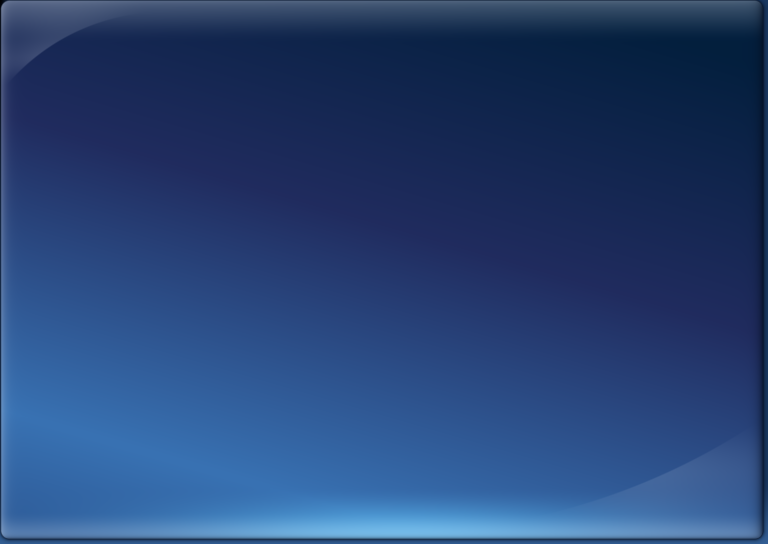
Write a WebGL 2 fragment shader that draws this background.

```glsl
#version 300 es
precision highp float;

uniform vec2 u_resolution;
out vec4 fragColor;

// Colours
const vec3 DEEP_TEAL = vec3(0.01, 0.12, 0.24);
const vec3 INDIGO = vec3(0.125, 0.17, 0.37);
const vec3 BRIGHT_BLUE = vec3(0.22, 0.445, 0.70);
const vec3 LOW_BLUE = vec3(0.18, 0.36, 0.60);
const vec3 CYAN_GLOW = vec3(0.37, 0.73, 0.94);
const vec3 SHEEN = vec3(0.88, 0.91, 0.96);
const vec3 SHADOW = vec3(0.01, 0.05, 0.12);
const vec3 BACK_RIGHT = vec3(0.10, 0.22, 0.38);
const vec3 BACK_BOTTOM = vec3(0.20, 0.37, 0.58);

// Lengths are fractions of the canvas height
const float GRADIENT_SLOPE = 0.29;
const vec4 GRADIENT_STOPS = vec4(-0.286, 0.21, 0.753, 0.95);
const vec2 INSET_LOW = vec2(0.002, 0.009);
const vec2 INSET_HIGH = vec2(0.009, 0.001);
const float CORNER_RADIUS = 0.016;
const float BEVEL_WIDTH = 0.008;
const float TOP_SHEEN_HEIGHT = 0.08;
const float BOTTOM_GLOW_HEIGHT = 0.105;
const float BOTTOM_GLOW_SPREAD = 0.40;

// Arc centres are offsets from the top left and bottom right corners
const vec2 ARC_TOP_CENTRE = vec2(0.303, -0.404);
const float ARC_TOP_RADIUS = 0.382;
const vec2 ARC_LOW_CENTRE = vec2(-0.687, 1.227);
const float ARC_LOW_RADIUS = 1.205;

float roundedBox(vec2 p, vec2 halfSize, float radius) {
    vec2 q = abs(p) - halfSize + radius;
    return length(max(q, 0.0)) + min(max(q.x, q.y), 0.0) - radius;
}

float fadeOut(float start, float end, float x) {
    return 1.0 - smoothstep(start, end, x);
}

vec3 slantedGradient(vec2 p) {
    float t = 1.0 - p.y - GRADIENT_SLOPE * p.x;
    vec4 s = GRADIENT_STOPS;
    vec3 c = mix(DEEP_TEAL, INDIGO, clamp((t - s.x) / (s.y - s.x), 0.0, 1.0));
    c = mix(c, BRIGHT_BLUE, clamp((t - s.y) / (s.z - s.y), 0.0, 1.0));
    return mix(c, LOW_BLUE, clamp((t - s.z) / (s.w - s.z), 0.0, 1.0));
}

// Light outside a circle, strongest along its rim
float rimLight(vec2 p, vec2 centre, float radius, float reach, float pixel) {
    float d = length(p - centre) - radius;
    return smoothstep(-pixel, pixel, d) * exp(-max(d, 0.0) / reach);
}

void main() {
    float pixel = 1.0 / u_resolution.y;
    vec2 p = gl_FragCoord.xy * pixel;
    vec2 canvas = vec2(u_resolution.x * pixel, 1.0);
    vec2 low = INSET_LOW;
    vec2 high = canvas - INSET_HIGH;
    float panel = roundedBox(p - 0.5 * (low + high), 0.5 * (high - low), CORNER_RADIUS);

    vec3 color = slantedGradient(p);

    // Corner arcs
    float topArc = rimLight(p, vec2(0.0, 1.0) + ARC_TOP_CENTRE, ARC_TOP_RADIUS, 0.07, pixel);
    topArc *= fadeOut(0.06, 0.28, p.x) * smoothstep(0.84, 0.90, p.y);
    float lowArc = rimLight(p, vec2(canvas.x, 0.0) + ARC_LOW_CENTRE, ARC_LOW_RADIUS, 0.13, pixel);
    lowArc *= smoothstep(-0.46, -0.16, p.x - canvas.x) * fadeOut(0.12, 0.23, p.y);
    color = mix(color, SHEEN, 0.19 * topArc + 0.13 * lowArc);

    // Top sheen and bottom glow
    float topSheen = fadeOut(0.0, TOP_SHEEN_HEIGHT, 1.0 - p.y);
    color = mix(color, SHEEN, 0.23 * topSheen);
    float fromCentre = (p.x - 0.52 * canvas.x) / BOTTOM_GLOW_SPREAD;
    float glow = fadeOut(0.005, BOTTOM_GLOW_HEIGHT, p.y);
    color = mix(color, CYAN_GLOW, 0.92 * glow * exp(-fromCentre * fromCentre));
    color = mix(color, SHEEN, 0.24 * fadeOut(0.01, 0.06, p.y));

    // Bevel: lit on the left, top and bottom, shaded on the right
    vec2 lowGap = max(p - low, 0.0);
    vec2 highGap = max(high - p, 0.0);
    float lit = 0.30 * exp(-lowGap.x / BEVEL_WIDTH) + 0.16 * exp(-highGap.y / BEVEL_WIDTH);
    color = mix(color, SHEEN, lit);
    color = mix(color, SHADOW, 0.75 * exp(-highGap.x / BEVEL_WIDTH));
    color = mix(color, SHADOW, 0.65 * exp(-lowGap.y / (0.4 * BEVEL_WIDTH)));

    // Backing strips, with a dark seam around the panel
    vec3 backing = mix(BACK_BOTTOM, BACK_RIGHT, smoothstep(0.0, 0.12, p.y));
    backing *= 1.0 - fadeOut(0.0, 0.02, p.x) * smoothstep(0.5, 1.0, p.y);
    backing = mix(backing, SHADOW, 0.8 * exp(-max(panel, 0.0) / 0.003));
    color = mix(color, backing, smoothstep(-pixel, pixel, panel));

    fragColor = vec4(color, 1.0);
}
```
